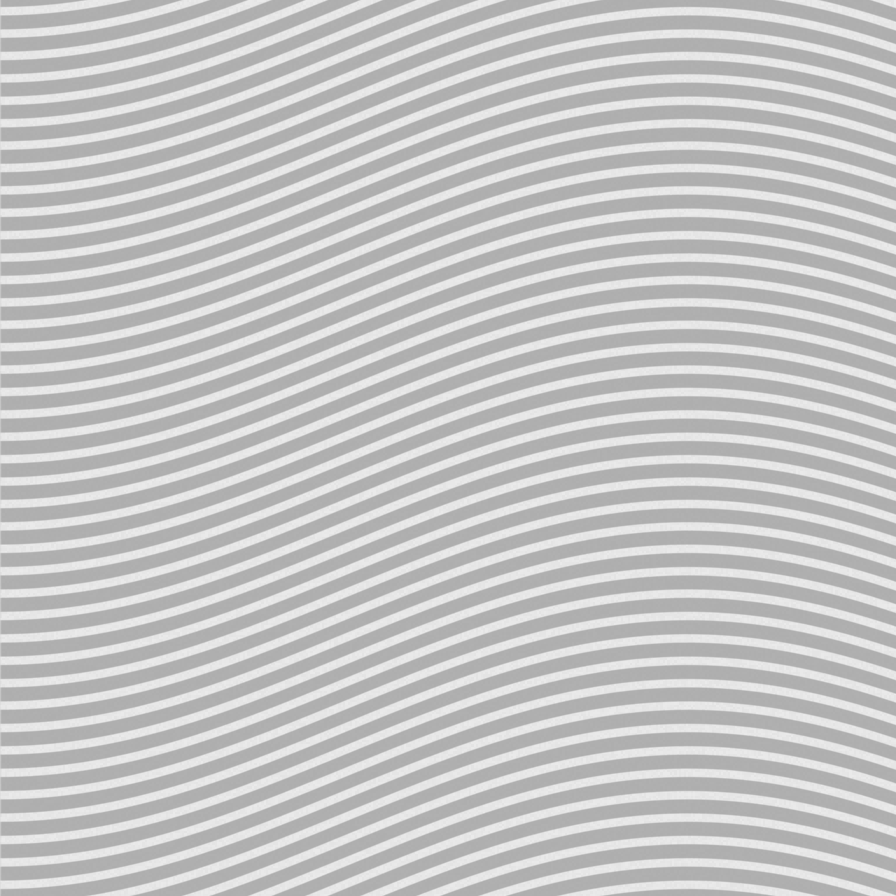
A WebGL 2 fragment shader for this pattern:

```glsl
#version 300 es
precision highp float;

uniform vec2 u_resolution;
out vec4 fragColor;

float hash(vec2 cell) {
    vec3 p = fract(vec3(cell.xyx) * 0.1031);
    p += dot(p, p.yzx + 33.33);
    return fract((p.x + p.y) * p.z);
}

void main() {
    vec2 uv = gl_FragCoord.xy / u_resolution;
    float pixel = 1.0 / min(u_resolution.x, u_resolution.y);

    // Shared wave: trough at the left side, crest right of centre
    float waveNumber = 3.14159 / 0.768;
    float height = 0.1 * (1.0 - cos(waveNumber * uv.x));
    float slope = 0.1 * waveNumber * sin(waveNumber * uv.x);

    // Distance to the nearest of the 40 stacked lines, corrected for slope
    float offset = (fract((uv.y - height) * 40.0) - 0.5) / 40.0;
    float lineDistance = abs(offset) / sqrt(1.0 + slope * slope);
    float softness = max(0.7 * pixel, 0.0011);
    float line = 1.0 - smoothstep(-softness, softness, lineDistance - 0.0047);

    vec3 background = vec3(0.686);
    vec3 lineColor = vec3(0.906);
    vec3 color = mix(background, lineColor, line);

    // Faint pale rim on the left side
    float rim = 1.0 - smoothstep(0.0005, 0.0005 + 1.5 * pixel, uv.x);
    color = mix(color, vec3(0.85), 0.5 * rim);

    // Slight grain, stronger on the pale lines
    float grain = hash(floor(uv * 384.0)) - 0.5;
    color += grain * mix(0.008, 0.025, line);

    fragColor = vec4(color, 1.0);
}
```
